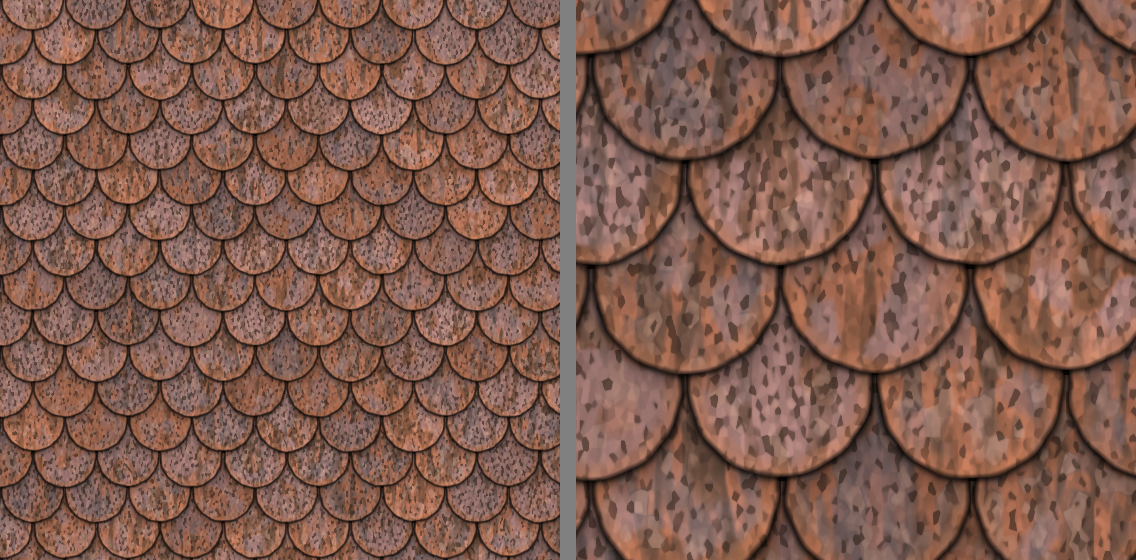
Left, the full canvas; right, a detail of the centre.
Reproduce this texture procedurally as a WebGL 1 fragment shader.

```glsl
precision highp float;
// Weathered clay roof: staggered rows of round-ended tiles, each row lapping the one below.
// Three rows are layered from low to high, each casting a soft shadow on what it covers;
// smooth cellular noise, reseeded per tile, paints stains, streaks and grain.
uniform vec2 u_resolution;

vec3 hash3(vec2 p) {
  vec3 s = vec3(dot(p, vec2(127.1, 311.7)), dot(p, vec2(269.5, 183.3)), dot(p, vec2(419.2, 371.9)));
  return fract(sin(s) * 43758.5);
}

// Cellular noise: random values blended by closeness to scattered points, 0 to 1
float patches(vec2 p) {
  vec2 cell = floor(p);
  float sum = 0.0, total = 0.0;
  for (int j = -1; j <= 1; j++) {
    for (int i = -1; i <= 1; i++) {
      vec2 c = cell + vec2(float(i), float(j));
      vec3 h = hash3(c);
      vec2 away = c + h.xy - p;
      float weight = exp(-9.0 * dot(away, away));
      sum += weight * h.z;
      total += weight;
    }
  }
  return sum / max(total, 1e-5);
}

// Fired clay with mauve bloom, slate stains, dark runs and pale wear
vec3 clay(vec2 p, vec2 id, float edge) {
  vec3 tone = hash3(id + 7.3);
  vec2 q = p + floor(tone.xy * 40.0) * 3.7;
  float bloom = patches(q * vec2(5.0, 4.0));
  float streak = patches(q * vec2(15.0, 3.0) + 11.0);
  float mottle = patches(q * vec2(13.0, 10.0) + 23.0);
  float grain = patches(q * vec2(30.0, 19.0) + 37.0);

  vec3 col = mix(vec3(0.66, 0.42, 0.32), vec3(0.60, 0.45, 0.43),
                 smoothstep(0.25, 0.75, bloom + 0.8 * (tone.x - 0.5)));
  col = mix(col, vec3(0.39, 0.35, 0.36),
            0.7 * smoothstep(0.45, 0.85, 0.6 * streak + 0.4 * mottle + 0.4 * (tone.y - 0.4)));
  col = mix(col, vec3(0.36, 0.25, 0.18),
            0.65 * smoothstep(0.5, 0.85, 0.5 * (1.0 - bloom) + 0.5 * streak + 0.25 * (tone.z - 0.4)));
  col = mix(col, vec3(0.73, 0.56, 0.49), 0.5 * smoothstep(0.55, 0.9, mottle));
  col = mix(col, vec3(0.27, 0.19, 0.15), 0.55 * smoothstep(0.27, 0.08, grain));

  // Warm worn rim, then a dark outer arris
  col = mix(col, vec3(0.70, 0.44, 0.31), 0.5 * smoothstep(-0.13, -0.03, edge));
  col *= 1.0 - 0.6 * smoothstep(-0.028, 0.0, edge);
  return col * (0.9 + 0.22 * tone.z) * (0.86 + 0.28 * grain);
}

void main() {
  vec2 uv = gl_FragCoord.xy / u_resolution;
  vec2 grid = vec2(uv.x * 8.83 - 0.02, (1.0 - uv.y) * 15.9 - 0.85);
  float soft = 8.83 / min(u_resolution.x, u_resolution.y);
  vec3 col = vec3(0.15, 0.09, 0.06);

  for (int i = 0; i < 3; i++) {
    // Tile of this row, with small shifts in its laying
    float row = ceil(grid.y) + 1.0 - float(i);
    float x = grid.x - 0.5 * mod(row, 2.0);
    vec2 id = vec2(floor(x), row);
    vec2 p = vec2(fract(x) - 0.5, (row - grid.y) * 0.555);
    vec3 shift = hash3(id);
    p -= vec2(0.018 * (shift.x - 0.5), 0.03 * shift.y);

    // Straight sides ending in a slightly uneven half circle
    float edge = length(vec2(p.x, min(p.y - 0.483, 0.0))) - 0.483;
    edge += 0.007 * sin(p.x * 19.0 + shift.z * 30.0) * sin(p.y * 23.0 + shift.x * 30.0);

    // Contact line and wider shadow on the layers below
    float gap = max(edge, 0.0);
    col *= 1.0 - 0.42 * exp(-gap * 14.0) - 0.38 * exp(-gap * gap * 1800.0);
    col = mix(col, clay(p, id, edge), smoothstep(soft, -soft, edge));
  }
  gl_FragColor = vec4(col, 1.0);
}
```
